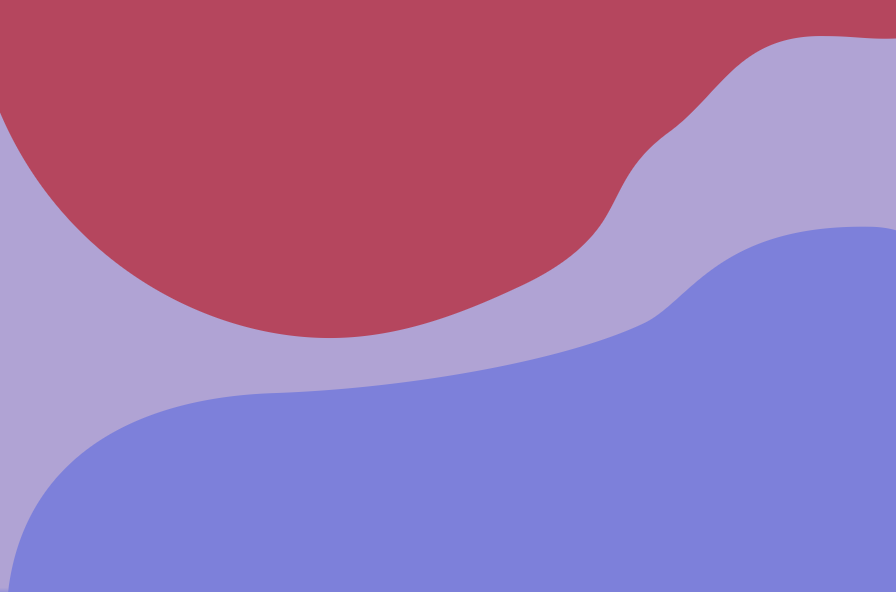
Give the GLSL for this background, as a WebGL 1 fragment shader.

```glsl
precision highp float;

uniform vec2 u_resolution;

// Signed height above a cubic Bezier that advances in x, in pixels along its normal
float aboveCurve(vec2 p, vec2 a, vec2 b, vec2 c, vec2 d) {
    vec2 k1 = 3.0 * (b - a);
    vec2 k2 = 3.0 * (a - 2.0 * b + c);
    vec2 k3 = d - a + 3.0 * (b - c);

    // Bisect for the parameter whose x equals p.x
    float t = 0.5;
    float stepSize = 0.25;
    for (int i = 0; i < 18; i++) {
        float x = a.x + t * (k1.x + t * (k2.x + t * k3.x));
        t += x < p.x ? stepSize : -stepSize;
        stepSize *= 0.5;
    }

    float height = a.y + t * (k1.y + t * (k2.y + t * k3.y));
    vec2 tangent = (k1 + t * (2.0 * k2 + 3.0 * t * k3)) * u_resolution;
    return (p.y - height) * u_resolution.y * tangent.x / max(length(tangent), 1e-4);
}

// Lower edge of the hanging red shape
float aboveRedEdge(vec2 p) {
    if (p.x < 0.368) return aboveCurve(p, vec2(0.0, 0.810), vec2(0.070, 0.561), vec2(0.228, 0.429), vec2(0.368, 0.429));
    if (p.x < 0.577) return aboveCurve(p, vec2(0.368, 0.429), vec2(0.443, 0.429), vec2(0.512, 0.468), vec2(0.577, 0.514));
    if (p.x < 0.673) return aboveCurve(p, vec2(0.577, 0.514), vec2(0.628, 0.549), vec2(0.656, 0.587), vec2(0.673, 0.626));
    if (p.x < 0.745) return aboveCurve(p, vec2(0.673, 0.626), vec2(0.694, 0.676), vec2(0.699, 0.723), vec2(0.745, 0.775));
    if (p.x < 0.922) return aboveCurve(p, vec2(0.745, 0.775), vec2(0.805, 0.840), vec2(0.823, 0.943), vec2(0.922, 0.939));
    return aboveCurve(p, vec2(0.922, 0.939), vec2(0.952, 0.939), vec2(0.970, 0.933), vec2(1.0, 0.935));
}

// Upper edge of the rising blue shape
float aboveBlueEdge(vec2 p) {
    if (p.x < 0.306) return aboveCurve(p, vec2(0.009, 0.0), vec2(0.026, 0.219), vec2(0.143, 0.328), vec2(0.306, 0.336));
    if (p.x < 0.720) return aboveCurve(p, vec2(0.306, 0.336), vec2(0.456, 0.344), vec2(0.632, 0.391), vec2(0.720, 0.455));
    if (p.x < 0.970) return aboveCurve(p, vec2(0.720, 0.455), vec2(0.771, 0.494), vec2(0.803, 0.621), vec2(0.970, 0.617));
    return aboveCurve(p, vec2(0.970, 0.617), vec2(0.980, 0.617), vec2(0.991, 0.615), vec2(1.0, 0.611));
}

void main() {
    vec2 p = gl_FragCoord.xy / u_resolution;

    // Lilac ground, then the two flat shapes with one-pixel soft edges
    vec3 color = vec3(0.690, 0.640, 0.831);
    color = mix(color, vec3(0.710, 0.275, 0.369), clamp(aboveRedEdge(p) + 0.5, 0.0, 1.0));
    color = mix(color, vec3(0.490, 0.502, 0.855), clamp(0.5 - aboveBlueEdge(p), 0.0, 1.0));

    gl_FragColor = vec4(color, 1.0);
}
```
